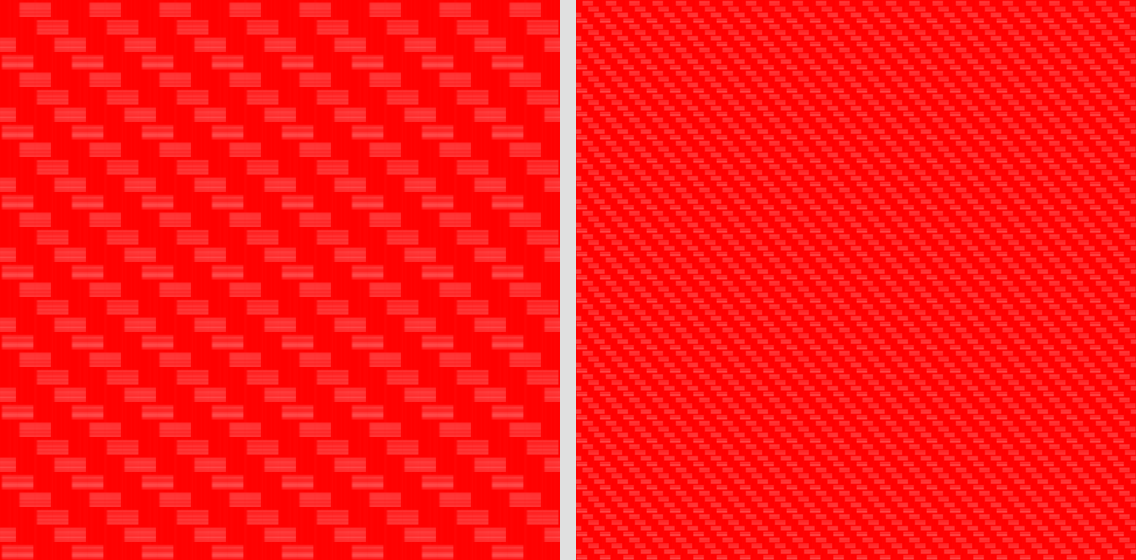
Left, the tile; right, the same tile 3 across and 3 down.
Give the GLSL for this pattern, as a Shadertoy shader.

```glsl
// Red twill weave: pale horizontal floats two cells wide, stepping one cell
// right per row, over nearly flat vertical threads. A four by four cell unit
// repeats 8 times each way; wrapped 1D noise draws the fine fibres.

const float REPEATS = 8.0;         // weave units across and down
const float UNIT = 4.0;            // cells per unit
const float FIBRES = 10.0;         // fibres per cell
const vec2 FLOAT_X = vec2(0.11, 1.91);  // float ends, in cells
const vec2 FLOAT_Y = vec2(0.15, 0.97);  // float sides, from the cell top

float hash(float n, float seed) {
    return fract(sin(n * 12.9898 + seed * 78.233) * 43758.547);
}

// Smooth 1D noise that wraps after a whole number of steps
float wrapNoise(float x, float period, float seed) {
    float i = floor(x);
    float f = x - i;
    float a = hash(mod(i, period), seed);
    float b = hash(mod(i + 1.0, period), seed);
    return mix(a, b, f * f * (3.0 - 2.0 * f));
}

// Coverage of an interval with a separate softness at each end
float band(float x, vec2 ends, vec2 soft) {
    float rise = smoothstep(ends.x - soft.x, ends.x + soft.x, x);
    float fall = smoothstep(ends.y - soft.y, ends.y + soft.y, x);
    return rise * (1.0 - fall);
}

// Thin line on every whole cell boundary
float seam(float x, float width) {
    float d = abs(fract(x + 0.5) - 0.5);
    return 1.0 - smoothstep(0.0, width, d);
}

// Paleness of a horizontal float, streaked along its length
float floatTone(vec2 cell) {
    float period = UNIT * FIBRES;
    float fibre = wrapNoise(cell.y * FIBRES, period, 3.0);
    float sheen = wrapNoise(cell.x * 2.0, UNIT * 2.0, 7.0);
    float tone = 0.125 + 0.12 * fibre + 0.06 * smoothstep(0.82, 1.0, fibre);
    return tone * (0.96 + 0.07 * sheen) * (1.0 - 0.06 * seam(cell.x, 0.07));
}

// Faint tone of the vertical threads
float threadTone(vec2 cell) {
    float fibre = wrapNoise(cell.x * FIBRES, UNIT * FIBRES, 11.0);
    return 0.002 + 0.018 * fibre * fibre + 0.012 * seam(cell.x, 0.06);
}

void mainImage(out vec4 fragColor, in vec2 fragCoord) {
    vec2 uv = fragCoord / iResolution.xy;
    float cells = REPEATS * UNIT;
    vec2 cell = vec2(uv.x, 1.0 - uv.y) * cells;  // rows count down from the top
    float pixel = cells / iResolution.y;

    // Position along the float, shifted one cell per row
    float row = floor(cell.y);
    float along = mod(cell.x - row - 1.0, UNIT);
    float across = cell.y - row;

    // Float mask: soft left end, crisper right end and sides
    float edge = max(0.04, 0.5 * pixel);
    float mask = band(along, FLOAT_X, vec2(max(0.09, edge), edge))
               * band(across, FLOAT_Y, vec2(max(0.06, edge), 0.03));

    float tone = mix(threadTone(cell), floatTone(cell), mask);
    fragColor = vec4(1.0, tone, tone, 1.0);
}
```
